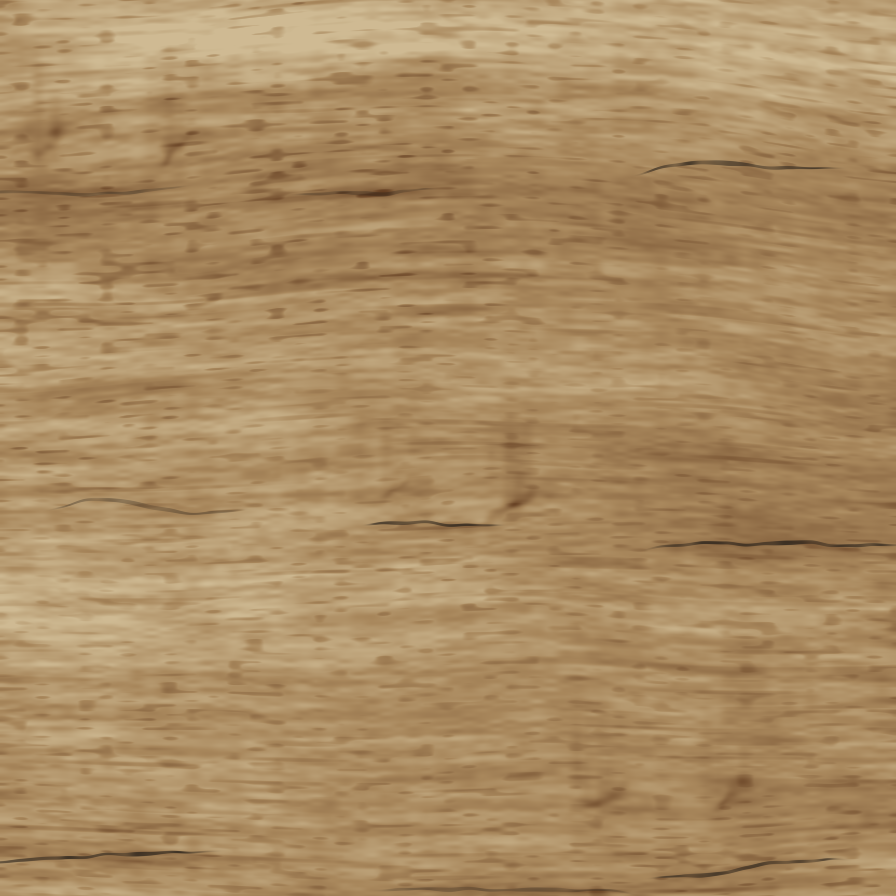
This texture is drawn by a WebGL 1 fragment shader. Its source:

```glsl
precision highp float;
// Oak board with horizontal grain: broad tonal bands, stretched-noise fibres
// and short pores, all bent by a slow warp. Loops scatter tapered cracks and
// smudged knots along the dark bands; one tone value is then coloured by a ramp.

uniform vec2 u_resolution;

const vec3 CRACK_COLOR = vec3(0.17, 0.14, 0.11);
const vec3 BROWN = vec3(0.52, 0.38, 0.24);
const vec3 TAN   = vec3(0.66, 0.53, 0.36);
const vec3 PALE  = vec3(0.75, 0.65, 0.49);

const float BASE_TONE    = 0.722;  // tone is measured on the red channel
const float BAND_START   = 0.015;  // height of the lowest dark band
const float BAND_STEP    = 0.383;  // distance between dark bands
const float BAND_DEPTH   = 0.075;
const float CLOUD_DEPTH  = 0.13;
const float STREAK_DEPTH = 0.075;
const float FIBRE_DEPTH  = 0.085;
const float PORE_DEPTH   = 0.085;
const float WARP         = 0.055;
const float CRACK_WIDTH  = 0.0017;
const float KNOT_DEPTH   = 0.26;
const int ROWS = 3;
const int CRACKS_PER_ROW = 3;
const int KNOTS = 6;

float hash(vec2 p) {
  return fract(sin(dot(p, vec2(127.1, 311.7))) * 43758.5453);
}

float noise(vec2 p) {
  vec2 i = floor(p), f = fract(p);
  f = f * f * (3.0 - 2.0 * f);
  return mix(mix(hash(i), hash(i + vec2(1.0, 0.0)), f.x),
             mix(hash(i + vec2(0.0, 1.0)), hash(i + vec2(1.0, 1.0)), f.x), f.y);
}

// Noise centred on zero
float wave(vec2 p) { return noise(p) - 0.5; }

// x: darkness of the knots, y: how far they push the grain aside
vec2 knots(vec2 p) {
  vec2 sum = vec2(0.0);
  for (int i = 0; i < KNOTS; i++) {
    float id = float(i);
    float row = mod(id + 1.0, 3.0);
    float size = mix(0.55, 1.0, hash(vec2(id, 4.7)));
    vec2 center = vec2(fract(0.58 + id * 0.618),
                       BAND_START + BAND_STEP * row + 0.03 + 0.07 * hash(vec2(id, 9.2)));
    vec2 d = p - center;
    vec2 flow = d / vec2(0.11, 0.05);
    sum.y -= 0.012 * size * flow.y * exp(-dot(flow, flow));

    // Slanted, ragged heart
    vec2 q = d + 0.022 * vec2(wave(p * 38.0 + id), wave(p * 45.0 + 7.0 + id));
    q.y -= 0.55 * q.x;
    q /= size * vec2(0.028, 0.012);
    sum.x += size * exp(-dot(q, q)) * (0.25 + 0.75 * noise(p * vec2(70.0, 110.0)));

    // Faint upright smear above the heart
    vec2 s = (d - vec2(-0.008, 0.04)) / vec2(0.03, 0.05);
    sum.x += 0.36 * size * exp(-dot(s, s)) * noise(p * vec2(95.0, 20.0));
  }
  return sum;
}

// x: coverage of the cracks, y: brown stain around them
vec2 cracks(vec2 p, float pixel) {
  vec2 sum = vec2(0.0);
  for (int r = 0; r < ROWS; r++) {
    for (int k = 0; k < CRACKS_PER_ROW; k++) {
      vec2 id = vec2(float(r) + 2.0, float(k) + 5.0);
      float start = (float(k) + 0.5 * hash(id)) * 0.36 - 0.06;
      float span = mix(0.15, 0.34, hash(id + 11.3));
      float s = (p.x - start) / span;
      float taper = smoothstep(0.0, 0.3, s) * (1.0 - smoothstep(0.6, 1.0, s));
      float key = id.x * 17.0 + id.y * 5.0;
      float path = BAND_START + BAND_STEP * float(r) + 0.05 * (hash(id + 23.1) - 0.3)
                 + mix(-0.02, 0.11, hash(id + 31.9)) * (p.x - start)
                 + 0.022 * wave(vec2(p.x * 9.0, key))
                 + 0.005 * wave(vec2(p.x * 42.0, key + 0.5));
      float dist = abs(p.y - path);
      float halfWidth = CRACK_WIDTH * taper * (0.25 + noise(vec2(p.x * 32.0, key)));
      float line = 1.0 - smoothstep(halfWidth, halfWidth + 1.3 * pixel, dist);
      float strength = mix(0.2, 1.0, hash(id + 47.7))
                     * mix(0.5, 1.0, noise(vec2(p.x * 65.0, key)));
      sum.x = max(sum.x, line * strength * smoothstep(0.0, 0.4, taper));
      sum.y += taper * exp(-dist * 85.0);
    }
  }
  return sum;
}

void main() {
  vec2 p = gl_FragCoord.xy / u_resolution;
  vec2 knot = knots(p);
  vec2 crack = cracks(p, 1.0 / u_resolution.y);

  // Bent grain coordinates
  vec2 g = p;
  g.y += WARP * wave(p * vec2(1.7, 2.4) + 3.1) + 0.012 * wave(p * vec2(5.0, 9.0)) + knot.y;

  // Broad tones: dark bands, clouds, shade toward the right
  float band = 0.5 + 0.5 * cos(6.28318 * (g.y - BAND_START) / BAND_STEP);
  float tone = BASE_TONE + 0.045 * (0.5 - p.x);
  tone -= BAND_DEPTH * band * band * (0.5 + noise(vec2(p.x * 2.5, g.y * 6.0)));
  tone += CLOUD_DEPTH * wave(g * vec2(1.6, 8.0) + 12.4);
  tone += 0.05 * wave(g * vec2(3.0, 24.0) + 5.8);
  tone += 0.025 * wave(p * vec2(19.0, 15.0)) + 0.018 * wave(p * vec2(60.0, 34.0));

  // Fibres, from long streaks to short pores
  float patchiness = 0.5 + noise(g * vec2(2.5, 6.0) + 40.0);
  tone += STREAK_DEPTH * patchiness * wave(g * vec2(4.0, 75.0));
  tone += FIBRE_DEPTH * wave(g * vec2(17.0, 165.0) + 8.0);
  tone += 0.055 * wave(g * vec2(65.0, 240.0) + 21.0);
  tone -= PORE_DEPTH * patchiness * smoothstep(0.66, 0.95, noise(g * vec2(42.0, 205.0) + 60.0));
  tone -= 0.06 * smoothstep(0.72, 0.95, noise(g * vec2(6.0, 120.0) + 90.0));

  // Stains, then colour
  tone -= KNOT_DEPTH * knot.x + 0.06 * crack.y * (0.4 + noise(g * vec2(20.0, 130.0)));
  tone = clamp(tone, 0.36, 0.81);
  vec3 color = tone < TAN.r ? mix(BROWN, TAN, (tone - BROWN.r) / (TAN.r - BROWN.r))
                            : mix(TAN, PALE, (tone - TAN.r) / (PALE.r - TAN.r));
  gl_FragColor = vec4(mix(color, CRACK_COLOR, crack.x * 0.92), 1.0);
}
```
